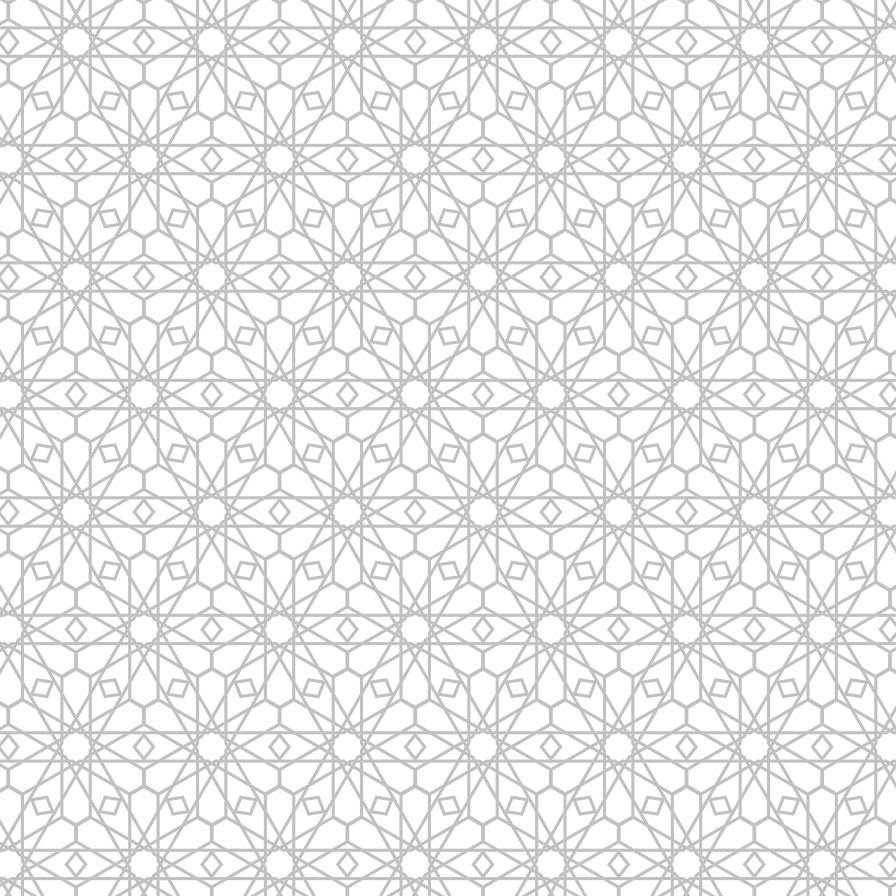
This pattern is drawn by a Shadertoy shader. Its source:

```glsl
// Grey line lattice of twelve-pointed stars, petals and small rhombi on a triangular grid
#define STAR_SPACING 0.1514
#define STAR_ORIGIN vec2(0.5391, 0.4286)
#define LINE_WIDTH 0.0232
#define STAR_RADIUS 0.1045
#define SPOKE_EXTRA 0.0025
#define RHOMBUS_HALF vec2(0.071, 0.089)
#define LINE_COLOR vec3(0.755)
#define GROUND_COLOR vec3(1.0)

const float PI = 3.14159265;
const float SQRT3 = 1.7320508;

// Offset from the nearest star centre; star spacing is one unit
vec2 hexCell(vec2 p) {
    vec2 period = vec2(1.0, SQRT3);
    vec2 a = p - period * round(p / period);
    vec2 b = p - period * 0.5;
    b -= period * round(b / period);
    return dot(a, a) < dot(b, b) ? a : b;
}

// Fold into a half sector lying along the direction of a neighbouring star
vec2 foldSector(vec2 p) {
    float angle = atan(p.y, p.x);
    angle = abs(angle - round(angle * 3.0 / PI) * PI / 3.0);
    return length(p) * vec2(cos(angle), sin(angle));
}

// Twelve tangent lines, opened in the middle to leave a star
float starLines(vec2 p) {
    float gap = STAR_RADIUS * tan(PI / 12.0);
    float d = 1.0;
    for (int i = 0; i < 12; i++) {
        float angle = float(i) * PI / 6.0;
        vec2 normal = vec2(cos(angle), sin(angle));
        float along = abs(dot(p, vec2(-normal.y, normal.x)));
        d = min(d, length(vec2(max(gap - along, 0.0), dot(p, normal) - STAR_RADIUS)));
    }
    return d;
}

// Short spoke from the triangle centre to the ends of the petal sides
float spoke(vec2 f) {
    float end = (0.5 - 2.0 * STAR_RADIUS) / SQRT3;
    return length(vec2(f.x - 0.5, max(end - f.y, 0.0)));
}

// Rhombus outline halfway between two stars
float rhombus(vec2 f) {
    vec2 q = abs(f - vec2(0.5, 0.0)) / RHOMBUS_HALF;
    return abs(q.x + q.y - 1.0) / length(1.0 / RHOMBUS_HALF);
}

void mainImage(out vec4 fragColor, in vec2 fragCoord) {
    vec2 uv = fragCoord / iResolution.y;
    vec2 p = hexCell((uv - STAR_ORIGIN) / STAR_SPACING);
    vec2 f = foldSector(p);

    float d = min(starLines(p), rhombus(f));
    d = min(d, spoke(f) - SPOKE_EXTRA);

    // Coverage over about one pixel
    float pixel = 1.0 / (iResolution.y * STAR_SPACING);
    float ink = clamp((0.5 * LINE_WIDTH - d) / pixel + 0.5, 0.0, 1.0);
    fragColor = vec4(mix(GROUND_COLOR, LINE_COLOR, ink), 1.0);
}
```
